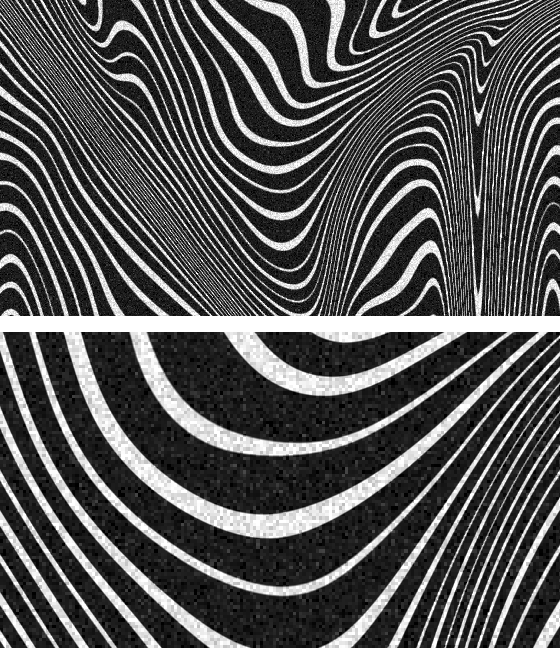
Top, the full canvas; bottom, a detail of the centre.
Give the GLSL for this background, as a Shadertoy shader.

```glsl
const float TAU = 6.2831853;
const float GRAIN_ROWS = 288.0;
const float RISE = 6.0;

float hash(vec2 cell, float seed) {
    vec3 q = fract(vec3(cell.xyx + seed) * vec3(0.1031, 0.1030, 0.0973));
    q += dot(q, q.yzx + 33.33);
    return fract((q.x + q.y) * q.z);
}

// Smooth step from -1 to 1 with long, round shoulders
float softStep(float d, float width) {
    return d * inversesqrt(d * d + width * width);
}

float bump(float d, float width) {
    float t = d / width;
    return 1.0 / (1.0 + t * t);
}

// Ridge that grows along its axis, bending level lines into nested hairpins
float fold(vec2 p, vec2 tip, vec2 axis, float reach, float width) {
    vec2 dir = normalize(axis);
    vec2 q = p - tip;
    float along = dot(q, dir);
    float across = q.x * dir.y - q.y * dir.x;
    return smoothstep(-0.15, reach, along) * bump(across, width);
}

// Layered sines that make the lobes swell and wander
float ripple(vec2 p, int layers) {
    float sum = 0.0, amplitude = 0.5;
    vec2 q = p * 5.0;
    for (int i = 0; i < layers; i++) {
        sum += amplitude * sin(q.x + 1.3 * sin(q.y + float(i))) * cos(q.y * 0.8 + 0.5);
        q = mat2(0.8, 0.6, -0.6, 0.8) * q * 1.7 + 1.9;
        amplitude *= 0.5;
    }
    return sum;
}

// Height field whose level lines crowd together along steep walls
float flowField(vec2 p) {
    float y = p.y;
    float diagonal = 0.8 * (p.x - 0.74 * (1.0 - y));
    float slope = 1.8 * y * y;
    float sweep = (p.x - 1.05 - 0.6 * y * y * y) * inversesqrt(1.0 + slope * slope);
    float bend = pow(max(y, 0.0), 8.0);
    float channel = (p.x - 1.51 - 0.2 * bend) * inversesqrt(1.0 + 2.5 * bend * bend);
    float flank = p.x - 0.53 - 0.3 * (1.0 - y) * (1.0 - y);

    // Walls
    float field = RISE * y;
    field += 4.5 * softStep(diagonal, 0.04) + 3.0 * softStep(diagonal, 0.25);
    field += 4.2 * softStep(flank, 0.15) + 2.0 * softStep(p.x - 0.22, 0.16);
    field -= 4.5 * softStep(sweep, 0.055) + 3.0 * softStep(sweep, 0.22);
    field += (13.0 - RISE * y) * bump(channel, 0.075);

    // Hairpins opening upward, then arches opening downward
    field += 5.0 * fold(p, vec2(0.40, 0.66), vec2(-0.4, 0.9), 0.45, 0.065);
    field += 4.5 * fold(p, vec2(0.93, 0.66), vec2(0.75, 0.66), 0.50, 0.09);
    field -= 4.5 * fold(p, vec2(1.39, 0.62), vec2(0.03, -1.0), 0.65, 0.085);
    field -= 3.5 * fold(p, vec2(0.02, 0.55), vec2(0.05, -1.0), 0.60, 0.11);
    field -= 4.5 * fold(p, vec2(1.76, 0.80), vec2(-0.03, -1.0), 0.80, 0.085);
    return field + ripple(p, 3);
}

// Uneven bands, positive inside a light line
float bands(float field, float threshold) {
    float phase = TAU * field;
    return sin(phase) + 0.25 * sin(phase * 0.41 + 1.0) - threshold;
}

void mainImage(out vec4 fragColor, in vec2 fragCoord) {
    vec2 p = fragCoord / iResolution.y;

    // Light lines with swelling width
    float threshold = 0.65 + 0.08 * sin(p.x * 7.0 + 2.0 * sin(p.y * 6.0));
    float band = bands(flowField(p), threshold);
    float edge = 0.8 * length(vec2(dFdx(band), dFdy(band))) + 0.02;
    float line = smoothstep(-edge, edge, band);

    // Fine grain over both tones
    vec2 cell = floor(p * GRAIN_ROWS);
    float grain = hash(cell, 3.7) + hash(cell, 41.3) - 1.0;
    float ink = 0.105 + 0.07 * grain + 0.12 * grain * grain * grain;
    float chalk = 0.91 + 0.20 * grain;

    fragColor = vec4(vec3(clamp(mix(ink, chalk, line), 0.0, 1.0)), 1.0);
}
```
